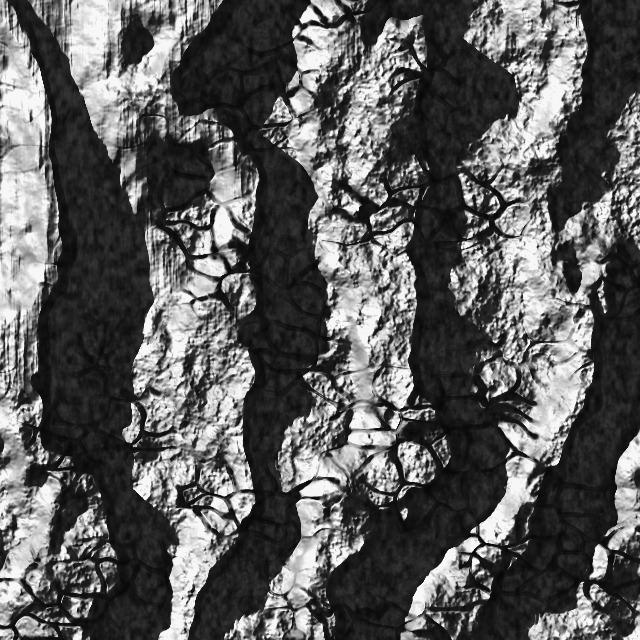
Reproduce this texture procedurally as a Shadertoy shader.

```glsl
// Deeply furrowed tree bark in black and white, lit by low sun from the upper left.

const vec3 SUN = vec3(-0.70, 0.40, 0.60);
const float RIDGES = 4.2;         // ridges across the canvas
const float RIDGE_HEIGHT = 0.105;
const float SHADOW_REACH = 0.16;
const int SHADOW_STEPS = 24;

float hash(vec2 p) {
    vec3 q = fract(p.xyx * vec3(0.1031, 0.1030, 0.0973));
    q += dot(q, q.yzx + 33.33);
    return fract((q.x + q.y) * q.z);
}

float noise(vec2 p) {
    vec2 cell = floor(p), f = fract(p);
    f = f * f * f * (f * (f * 6.0 - 15.0) + 10.0);
    float low = mix(hash(cell), hash(cell + vec2(1, 0)), f.x);
    float high = mix(hash(cell + vec2(0, 1)), hash(cell + vec2(1, 1)), f.x);
    return mix(low, high, f.y);
}

// Layered noise, normalised to a mean of one half.
float fbm(vec2 p, int octaves) {
    float sum = 0.0, total = 0.0, weight = 0.5;
    for (int i = 0; i < octaves; i++) {
        sum += weight * noise(p);
        total += weight;
        weight *= 0.5;
        p = mat2(1.6, 1.2, -1.2, 1.6) * p + 11.7;
    }
    return sum / total;
}

// Distance-like value that falls to zero on the borders between cells.
float cellBorder(vec2 p) {
    vec2 cell = floor(p), f = fract(p);
    float nearest = 8.0, second = 8.0;
    for (int y = -1; y <= 1; y++)
    for (int x = -1; x <= 1; x++) {
        vec2 o = vec2(x, y);
        vec2 site = o + vec2(hash(cell + o), hash(cell + o + 57.0));
        float d = length(site - f);
        second = min(second, max(nearest, d));
        nearest = min(nearest, d);
    }
    return second - nearest;
}

// Patches where the crust is gone and the fibres run straight.
float fibreMask(vec2 p) {
    float patches = noise(p * vec2(2.6, 2.0) + 4.0) + 0.5 * (p.y - 0.5);
    return smoothstep(0.58, 0.74, patches + 0.3 * (noise(p * 14.0) - 0.5));
}

// Wandering ridges with a gentle left flank and a steep right cliff.
float ridgeHeight(vec2 p) {
    float u = RIDGES * p.x + 1.5 * (noise(p * vec2(1.5, 2.2) + 2.0) - 0.5);
    u += 1.1 * (fbm(p * vec2(6.0, 4.5) + 30.0, 4) - 0.5);
    float s = fract(u);
    float profile = smoothstep(0.03, 0.38, s) * (1.0 - smoothstep(0.50, 0.62, s));
    float depth = mix(0.4, 1.35, noise(p * vec2(3.5, 3.0) + 9.0));
    return RIDGE_HEIGHT * depth * profile;
}

float lumpHeight(vec2 p, float fibre, int octaves) {
    return mix(0.075, 0.02, fibre) * (fbm(p * vec2(15.0, 13.0), octaves) - 0.5);
}

float coarseHeight(vec2 p, float fibre) {
    return ridgeHeight(p) + lumpHeight(p, fibre, 3);
}

// Broken cracks between the crust plates.
float crackDepth(vec2 p, float fibre) {
    vec2 bend = 0.03 * vec2(noise(p * 25.0), noise(p * 25.0 + 40.0));
    float line = 1.0 - smoothstep(0.02, 0.20, cellBorder((p + bend) * vec2(18.0, 23.0)));
    return line * smoothstep(0.35, 0.65, noise(p * 9.0 + 70.0)) * (1.0 - 0.8 * fibre);
}

float fullHeight(vec2 p, float fibre) {
    float grain = 0.009 * (fbm(p * 110.0, 2) - 0.5);
    float strands = 0.013 * (fbm(p * vec2(85.0, 9.0), 3) - 0.5);
    return ridgeHeight(p) + lumpHeight(p, fibre, 5)
         + mix(grain, strands + 0.5 * grain, fibre) - 0.010 * crackDepth(p, fibre);
}

// Walks towards the sun and returns 1 where the way is free.
float sunlight(vec2 p, float height, float fibre) {
    vec2 heading = normalize(SUN.xy);
    float climb = SUN.z / length(SUN.xy);
    float blocked = -1.0;
    for (int i = 1; i <= SHADOW_STEPS; i++) {
        float t = SHADOW_REACH * pow(float(i) / float(SHADOW_STEPS), 1.4);
        blocked = max(blocked, coarseHeight(p + heading * t, fibre) - height - climb * t);
    }
    return 1.0 - smoothstep(-0.001, 0.006, blocked);
}

void mainImage(out vec4 fragColor, in vec2 fragCoord) {
    vec2 p = fragCoord / iResolution.y;
    float fibre = fibreMask(p);

    // Surface relief
    float e = 0.0016;
    float h = fullHeight(p, fibre);
    float hx = fullHeight(p + vec2(e, 0.0), fibre);
    float hy = fullHeight(p + vec2(0.0, e), fibre);
    vec3 normal = normalize(vec3(h - hx, h - hy, e));

    // Direct sun, and weak sky light in the furrows
    float direct = max(dot(normal, normalize(SUN)), 0.0) * sunlight(p, h, fibre);
    float albedo = mix(0.60, 1.12, fbm(p * vec2(40.0, 30.0) + 5.0, 4));
    float speckle = fbm(p * vec2(120.0, 80.0) + 90.0, 2);
    float sky = (0.05 + 0.16 * speckle) * mix(0.5, 1.1, normal.z);

    float tone = (1.04 * albedo * direct + sky) * (1.0 - 0.4 * crackDepth(p, fibre));
    fragColor = vec4(vec3(clamp(tone, 0.03, 0.97)), 1.0);
}
```
